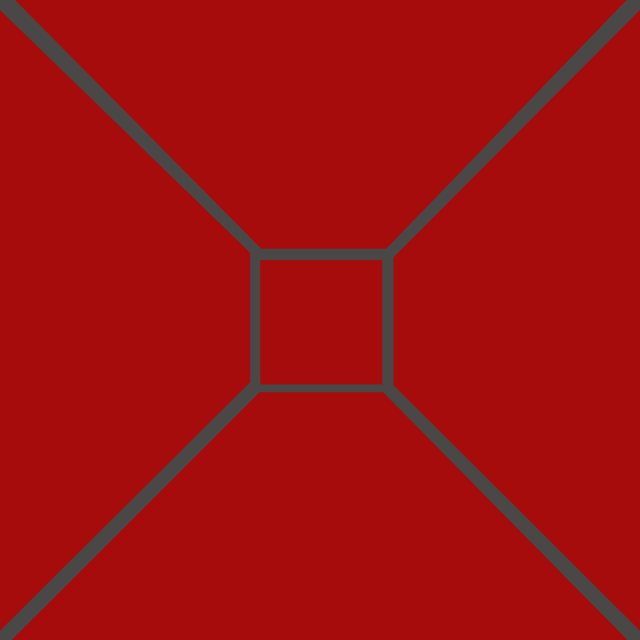
This background is drawn by a WebGL 2 fragment shader. Its source:

```glsl
#version 300 es
precision highp float;
// Flat red field with a small grey square frame and four tapered bars to the corners.

#define FIELD_COLOR vec3(0.647, 0.047, 0.045)
#define BAR_COLOR vec3(0.290, 0.282, 0.280)
#define FRAME_OUTER vec4(0.3910, 0.3872, 0.6148, 0.6114)
#define FRAME_INNER vec4(0.4066, 0.3993, 0.5973, 0.5936)

uniform vec2 u_resolution;
out vec4 outColor;

// Signed distance to a box given as (left, bottom, right, top)
float boxDistance(vec2 p, vec4 box) {
    vec2 d = abs(p - 0.5 * (box.xy + box.zw)) - 0.5 * (box.zw - box.xy);
    return length(max(d, 0.0)) + min(max(d.x, d.y), 0.0);
}

// Bar from a to b, half width going from widths.x to widths.y, endless beyond a
float barDistance(vec2 p, vec4 ends, vec2 widths) {
    vec2 axis = ends.zw - ends.xy;
    float t = min(dot(p - ends.xy, axis) / dot(axis, axis), 1.0);
    return length(p - ends.xy - axis * t) - mix(widths.x, widths.y, t);
}

void main() {
    vec2 p = gl_FragCoord.xy / u_resolution;
    float pixel = 1.0 / min(u_resolution.x, u_resolution.y);

    // Square frame with slightly uneven sides
    float d = max(boxDistance(p, FRAME_OUTER), -boxDistance(p, FRAME_INNER));

    // Diagonal bars: (corner end, frame end) and half widths at both ends
    vec4 bars[4] = vec4[4](
        vec4(0.0117, 0.9922, 0.3997, 0.6081),
        vec4(0.9896, 0.9922, 0.6094, 0.6048),
        vec4(0.0091, 0.0072, 0.3984, 0.3952),
        vec4(0.9902, 0.0072, 0.6068, 0.3926));
    vec2 widths[4] = vec2[4](
        vec2(0.0138, 0.0083), vec2(0.0129, 0.0087),
        vec2(0.0115, 0.0106), vec2(0.0120, 0.0096));
    for (int i = 0; i < 4; i++) {
        d = min(d, barDistance(p, bars[i], widths[i]));
    }

    float coverage = clamp(0.5 - d / pixel, 0.0, 1.0);
    outColor = vec4(mix(FIELD_COLOR, BAR_COLOR, coverage), 1.0);
}
```
